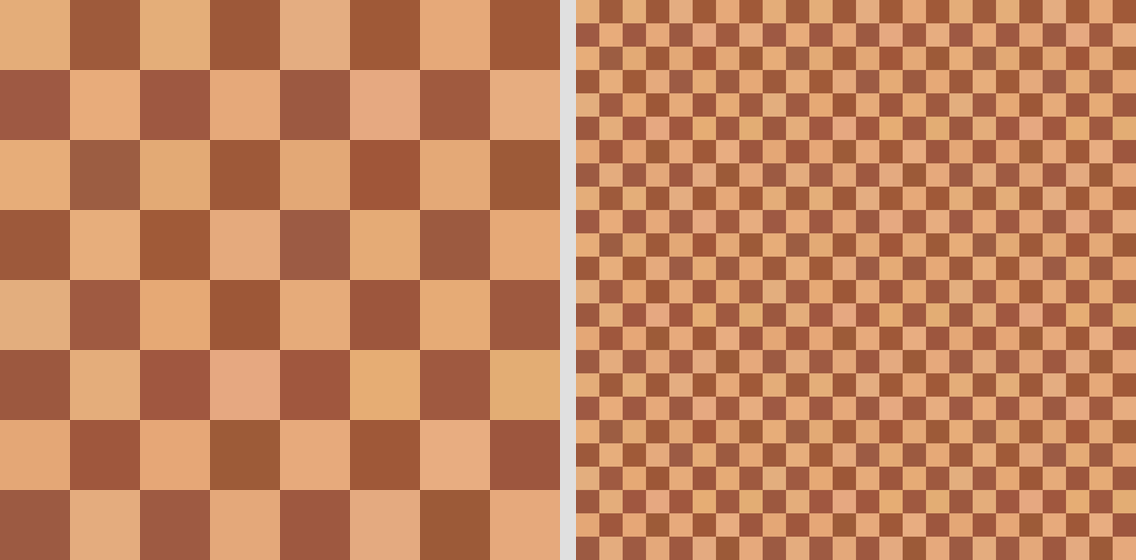
Left, the tile; right, the same tile 3 across and 3 down.
Reproduce this pattern procedurally as a three.js fragment shader.

```glsl
// Draws a seamless checkerboard of tan and brown squares, each tinted slightly differently.
varying vec2 vUv;

const float CELLS = 8.0;
const vec3 TAN = vec3(0.90, 0.67, 0.48);
const vec3 BROWN = vec3(0.62, 0.35, 0.24);
const vec3 TINT_RANGE = vec3(0.010, 0.014, 0.028);

float hash(vec2 p) {
  return fract(sin(dot(p, vec2(127.1, 311.7))) * 43758.5453);
}

// Independent random value per colour channel, from -1 to 1
vec3 randomTint(vec2 cell) {
  return 2.0 * vec3(hash(cell), hash(cell + 17.3), hash(cell + 41.9)) - 1.0;
}

// Colour of one square, wrapped so that opposite edges continue
vec3 squareColor(vec2 cell, float cells) {
  vec2 wrapped = mod(cell, cells);
  float isTan = mod(wrapped.x + wrapped.y, 2.0);
  return mix(BROWN, TAN, isTan) + TINT_RANGE * randomTint(wrapped);
}

// Blends the four squares around the nearest corner over one sample width
vec3 checkerboard(vec2 p, float cells) {
  vec2 corner = floor(p + 0.5);
  vec2 blend = clamp((p - corner) / max(fwidth(p), vec2(1e-5)) + 0.5, 0.0, 1.0);
  vec3 lower = mix(squareColor(corner - 1.0, cells),
                   squareColor(corner - vec2(0.0, 1.0), cells), blend.x);
  vec3 upper = mix(squareColor(corner - vec2(1.0, 0.0), cells),
                   squareColor(corner, cells), blend.x);
  return mix(lower, upper, blend.y);
}

void main() {
  gl_FragColor = vec4(checkerboard(vUv * CELLS, CELLS), 1.0);
}
```
